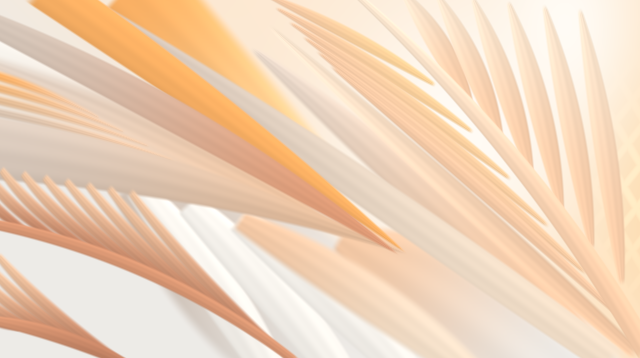
This background is drawn by a WebGL 2 fragment shader. Its source:

```glsl
#version 300 es
precision highp float;
// Backlit palm fronds: overlapping curved blades in orange, peach and ivory.
uniform vec2 u_resolution;
out vec4 fragColor;

const vec3 WHITE = vec3(1.0, 0.985, 0.96);
const vec3 MIST = vec3(0.93, 0.92, 0.905);
const vec3 CREAM = vec3(0.99, 0.91, 0.82);
const vec3 PEACH = vec3(0.96, 0.79, 0.65);
const vec3 APRICOT = vec3(0.99, 0.83, 0.60);
const vec3 ORANGE = vec3(0.98, 0.69, 0.39);
const vec3 SALMON = vec3(0.85, 0.59, 0.45);
const vec3 RUST = vec3(0.76, 0.51, 0.39);
const vec3 TAUPE = vec3(0.83, 0.77, 0.72);

float glow(vec2 p, vec2 center, vec2 radius) {
  vec2 q = (p - center) / radius;
  return exp(-dot(q, q));
}

// Bent blade from a to b; width = half widths at start, extra in the middle, at end.
// Colour runs from c0 to c1, and shade brightens the upper right side.
void blade(inout vec3 col, vec2 p, vec2 a, vec2 b, float bend, vec3 width,
           vec3 c0, vec3 c1, float shade, float soft) {
  vec2 d = b - a;
  float len = length(d);
  float t = dot(p - a, d) / (len * len);
  float arch = 4.0 * t * (1.0 - t);
  float s = dot(p - a, vec2(-d.y, d.x)) / len - bend * arch;
  float tc = clamp(t, 0.0, 1.0);
  float h = mix(width.x, width.z, tc) + width.y * max(arch, 0.0);
  float k = clamp(s / max(h, 0.001), -1.0, 1.0);
  float edge = max(soft, 1.0 / u_resolution.y);
  float cover = smoothstep(-edge, edge, h - abs(s));
  cover *= smoothstep(0.0, 0.03, t) * smoothstep(1.0, 0.97, t);
  float vein = 0.012 * sin(k * 9.0 + t * 3.0);
  vec3 tint = mix(c0, c1, smoothstep(0.0, 0.9, tc)) * (1.0 + shade * k + vein);
  col = mix(col, tint, cover);
}

vec3 backdrop(vec2 p) {
  vec3 col = mix(MIST, CREAM, smoothstep(0.3, 0.85, 0.5 * (p.x + p.y)));
  col = mix(col, APRICOT, 0.65 * glow(p, vec2(1.85, 0.45), vec2(0.28, 0.45)));
  col = mix(col, WHITE, glow(p, vec2(1.28, 0.62), vec2(0.36, 0.42)));
  col = mix(col, WHITE, glow(p, vec2(1.58, 0.93), vec2(0.2, 0.3)));
  // Faint woven lattice at the right
  vec2 weave = sin(vec2(p.x + p.y * 0.6, p.x - p.y * 0.8) * 75.0);
  float mask = glow(p, vec2(1.79, 0.45), vec2(0.09, 0.22));
  return col + 0.05 * mask * smoothstep(0.3, 1.0, max(weave.x, weave.y));
}

// Pale leaves and wide panes at the bottom center
void lowerLeaves(inout vec3 col, vec2 p) {
  blade(col, p, vec2(0.35, 0.5), vec2(1.15, -0.12), 0.0, vec3(0.05, 0.12, 0.15), TAUPE, MIST, 0.04, 0.02);
  for (int i = 0; i < 3; i++) {
    float f = float(i);
    blade(col, p, vec2(0.38 + 0.14 * f, 0.48 - 0.045 * f), vec2(0.76 + 0.19 * f, -0.04),
          0.015, vec3(0.035, 0.02, 0.045), WHITE * 0.98, WHITE * 0.96, 0.06, 0.006);
  }
  blade(col, p, vec2(0.94, 0.34), vec2(1.68, -0.12), 0.02, vec3(0.03, 0.09, 0.12), PEACH, MIST, 0.04, 0.015);
  blade(col, p, vec2(0.66, 0.39), vec2(1.33, -0.05), 0.02, vec3(0.025, 0.03, 0.035), PEACH, CREAM * 0.97, 0.05, 0.012);
}

// Feathered frond at the right, with leaves on both sides of its spine
void rightFrond(inout vec3 col, vec2 p) {
  for (int i = 0; i < 6; i++) {
    float f = float(i) / 5.0;
    vec2 base = mix(vec2(1.32, 0.70), vec2(1.74, 0.20), f);
    blade(col, p, vec2(1.12 + 0.5 * f, 1.03 - 0.05 * f), base, 0.012, vec3(0.004, 0.026, 0.006),
          CREAM, PEACH * 1.02, -0.05, 0.004);
  }
  blade(col, p, vec2(0.70, 0.87), vec2(1.70, 0.0), 0.01, vec3(0.004, 0.04, 0.02), TAUPE * 1.1, PEACH, 0.06, 0.008);
  blade(col, p, vec2(0.75, 0.93), vec2(1.79, 0.0), 0.0, vec3(0.003, 0.022, 0.015), CREAM, PEACH, -0.06, 0.006);
  for (int i = 0; i < 6; i++) {
    float f = float(i) / 5.0;
    vec2 base = mix(vec2(1.22, 0.76), vec2(1.75, 0.10), f);
    blade(col, p, mix(vec2(0.73, 1.02), vec2(0.92, 0.82), f), base, 0.012, vec3(0.003, 0.014, 0.004),
          PEACH, mix(APRICOT, PEACH, f), 0.06, 0.004);
  }
  blade(col, p, vec2(0.98, 1.03), vec2(1.82, 0.0), 0.055, vec3(0.008, 0.006, 0.03), CREAM, PEACH * 1.03, 0.07, 0.003);
}

// Broad diagonal ribbons sweeping from the upper left
void ribbons(inout vec3 col, vec2 p) {
  blade(col, p, vec2(0.36, 1.06), vec2(0.94, 0.52), 0.0, vec3(0.12, 0.0, 0.02), ORANGE * 1.02, APRICOT, 0.06, 0.02);
  blade(col, p, vec2(0.19, 1.03), vec2(1.74, -0.03), 0.01, vec3(0.012, 0.022, 0.04), TAUPE, CREAM * 0.96, 0.04, 0.005);
  blade(col, p, vec2(0.10, 1.05), vec2(1.14, 0.29), 0.012, vec3(0.06, 0.012, 0.0), ORANGE, ORANGE, 0.06, 0.004);
  blade(col, p, vec2(-0.08, 0.82), vec2(0.98, 0.33), 0.03, vec3(0.12, 0.02, 0.0), WHITE * 0.97, PEACH, 0.03, 0.008);
  blade(col, p, vec2(-0.05, 0.83), vec2(1.0, 0.33), 0.02, vec3(0.015, 0.03, 0.0), TAUPE * 1.08, PEACH * 0.98, -0.03, 0.02);
  for (int i = 0; i < 4; i++) {
    float f = float(i);
    blade(col, p, vec2(-0.05, 0.80 - 0.035 * f), vec2(0.28 + 0.07 * f, 0.67 - 0.04 * f), 0.01,
          vec3(0.012, 0.004, 0.0), mix(ORANGE, TAUPE, 0.3 * f), PEACH, 0.05, 0.008);
  }
  blade(col, p, vec2(-0.06, 0.59), vec2(1.14, 0.29), 0.04, vec3(0.09, 0.005, 0.0), TAUPE * 1.02, PEACH * 0.93, 0.06, 0.006);
  blade(col, p, vec2(-0.05, 0.945), vec2(1.12, 0.285), 0.03, vec3(0.03, 0.028, 0.0), TAUPE, SALMON * 1.03, 0.03, 0.004);
}

// Comb of rust leaflets whose bases follow an arched spine
void comb(inout vec3 col, vec2 p, vec2 tip0, vec2 tip1, vec2 base0, vec2 base1, float arch, int count) {
  for (int i = 0; i < count; i++) {
    float f = float(i) / float(count - 1);
    vec2 base = mix(base0, base1, f) + vec2(0.0, arch * 4.0 * f * (1.0 - f));
    blade(col, p, mix(tip0, tip1, f), base, -0.02, vec3(0.009, 0.009, 0.005), PEACH * 0.97, RUST, 0.08, 0.006);
  }
}

void main() {
  vec2 p = gl_FragCoord.xy / u_resolution.y;
  p.x *= 1.79 * u_resolution.y / u_resolution.x;
  vec3 col = backdrop(p);
  lowerLeaves(col, p);
  rightFrond(col, p);
  ribbons(col, p);
  // Lower left fans and their spines
  comb(col, p, vec2(-0.12, 0.55), vec2(0.36, 0.47), vec2(0.10, 0.34), vec2(0.82, -0.01), 0.045, 9);
  blade(col, p, vec2(-0.05, 0.38), vec2(0.84, -0.02), 0.06, vec3(0.014, 0.004, 0.012), SALMON, SALMON, 0.08, 0.004);
  comb(col, p, vec2(-0.14, 0.20), vec2(-0.01, 0.29), vec2(0.06, 0.08), vec2(0.36, -0.02), 0.015, 5);
  blade(col, p, vec2(-0.05, 0.11), vec2(0.38, -0.03), 0.02, vec3(0.01), SALMON, RUST, 0.08, 0.004);
  fragColor = vec4(clamp(col, 0.0, 1.0), 1.0);
}
```
